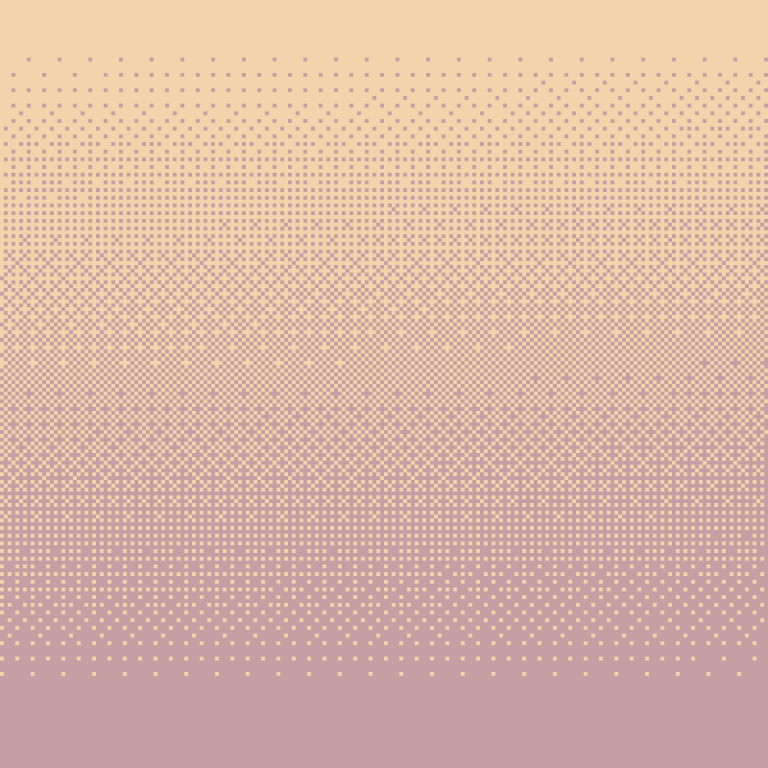
A WebGL 2 fragment shader for this background:

```glsl
#version 300 es
precision highp float;

#define CELLS 200.0
#define LEVELS 3
#define RAMP vec2(-0.036, 1.1772)
#define RAMP_OFFSET -0.1044
#define SAND vec3(0.953, 0.828, 0.671)
#define MAUVE vec3(0.775, 0.624, 0.643)

uniform vec2 u_resolution;
out vec4 outColor;

// Ordered dither threshold in 0..1, built from nested 2x2 blocks
float bayerThreshold(vec2 cell) {
    float sum = 0.0;
    float weight = 0.25;
    for (int i = 0; i < LEVELS; i++) {
        vec2 bit = mod(cell, 2.0);
        sum += weight * (3.0 * bit.x + 2.0 * bit.y - 4.0 * bit.x * bit.y);
        cell = floor(cell * 0.5);
        weight *= 0.25;
    }
    return sum;
}

// 1 where a cell is sand, 0 where it is mauve
float ditherCell(vec2 cell) {
    float level = RAMP_OFFSET + dot(RAMP, (cell + 0.5) / CELLS);
    return step(bayerThreshold(cell), level);
}

void main() {
    vec2 grid = gl_FragCoord.xy / u_resolution.y * CELLS;

    // Box filter over the cells that share this pixel
    float footprint = min(CELLS / u_resolution.y, 1.0);
    vec2 corner = grid + 0.5 * footprint;
    vec2 cell = floor(corner);
    vec2 cover = clamp((corner - cell) / footprint, 0.0, 1.0);
    float below = mix(ditherCell(cell - 1.0), ditherCell(cell - vec2(0.0, 1.0)), cover.x);
    float above = mix(ditherCell(cell - vec2(1.0, 0.0)), ditherCell(cell), cover.x);

    outColor = vec4(mix(MAUVE, SAND, mix(below, above, cover.y)), 1.0);
}
```
